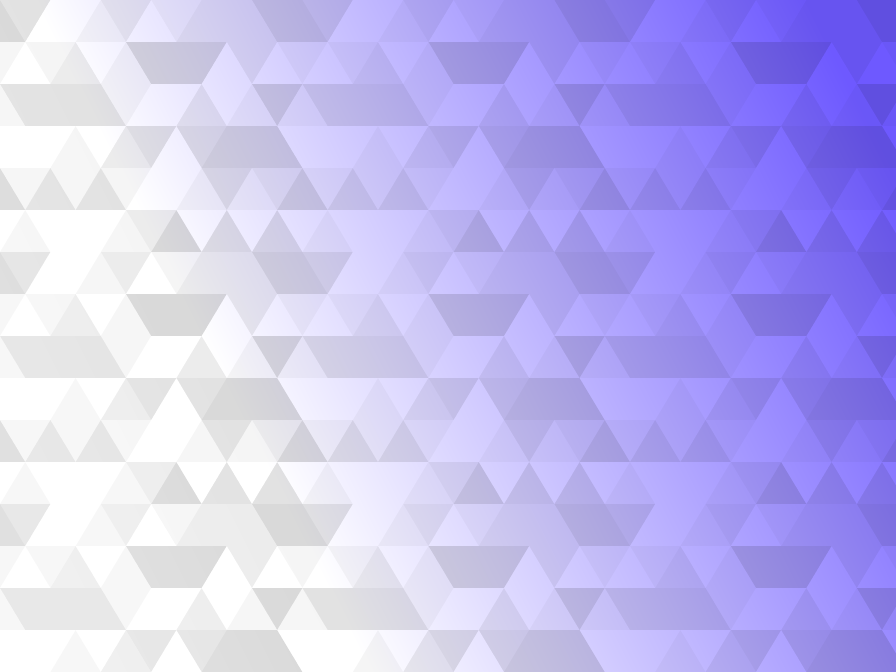
A WebGL 2 fragment shader for this background:

```glsl
#version 300 es
precision highp float;

#define ROWS 16.0
#define SIDE 0.075
#define TILE 6.0
#define LEVELS 5.0
#define SHADE_DEPTH 0.12
#define FADE_DEPTH 0.03
#define SLANT 0.5
#define FADE_START 0.55
#define FADE_END 1.70
#define VIOLET vec3(0.43, 0.35, 1.0)
#define SAMPLES 3

uniform vec2 u_resolution;
out vec4 fragColor;

// Centre of the dark run, its reach, and centre of the light run, per tile row
const vec3 RUNS[6] = vec3[6](
    vec3(10.5, 0.6, 1.5), vec3(5.0, 1.1, 2.0), vec3(10.0, 0.1, 6.0),
    vec3(8.0, 1.1, 11.0), vec3(11.0, 0.1, 5.0), vec3(5.0, 0.1, 2.0));

float hash(vec2 p) {
    return fract(sin(dot(p, vec2(127.1, 311.7))) * 43758.5453);
}

// Index of the triangle under a point: x runs along the row, y is the row from the top
vec2 triangleCell(vec2 p) {
    float depth = (1.0 - p.y) * ROWS;
    float row = floor(depth);
    float halfWidth = 0.5 * fract(depth);
    float along = p.x / SIDE - 0.5 * mod(row, 2.0);
    return vec2(floor(along + halfWidth) + floor(along - halfWidth), row);
}

// Distance between two cells of a row that wraps around the tile
float wrappedDistance(float a, float b) {
    return abs(mod(a - b + TILE, 2.0 * TILE) - TILE);
}

// Stepped darkness from 0 to 1, repeating in tiles
float facetShade(vec2 cell) {
    vec2 tile = mod(cell, vec2(2.0 * TILE, TILE));
    vec3 run = RUNS[int(tile.y)];
    if (wrappedDistance(tile.x, run.x) < run.y) return 1.0;
    if (wrappedDistance(tile.x, run.z) < 0.6) return 0.0;

    // Evenly spread tones with some jitter between the runs
    float jitter = 0.5 * (hash(tile + 3.0) - 0.5);
    float tone = fract(tile.x * 5.0 / 12.0 + tile.y * 0.37 + jitter);
    return floor(0.8 * tone * LEVELS) / (LEVELS - 1.0);
}

vec3 background(vec2 p) {
    // Slanted fade from white to violet
    float fade = (p.x + SLANT * p.y - FADE_START) / (FADE_END - FADE_START);
    vec3 base = mix(vec3(1.0), VIOLET, clamp(fade, 0.0, 1.0));

    // Facets are a little deeper where the tint begins
    float border = exp(-30.0 * fade * fade);
    float depth = SHADE_DEPTH + FADE_DEPTH * border;
    return base * (1.0 - depth * facetShade(triangleCell(p)));
}

void main() {
    // Average a small grid of samples for smooth edges
    vec3 sum = vec3(0.0);
    for (int j = 0; j < SAMPLES; j++) {
        for (int i = 0; i < SAMPLES; i++) {
            vec2 offset = (vec2(i, j) + 0.5) / float(SAMPLES) - 0.5;
            sum += background((gl_FragCoord.xy + offset) / u_resolution.y);
        }
    }
    fragColor = vec4(sum / float(SAMPLES * SAMPLES), 1.0);
}
```
